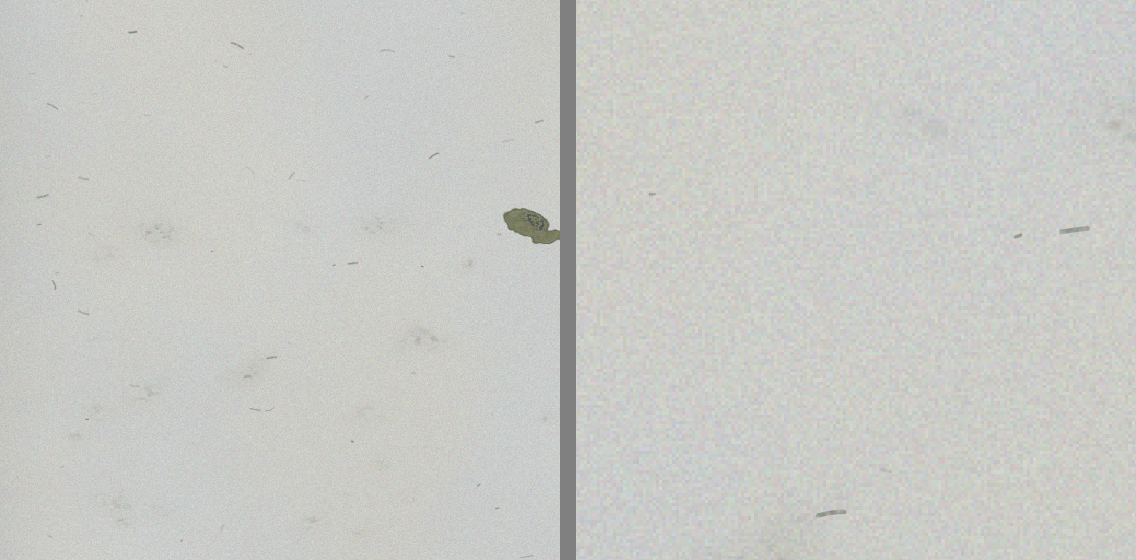
Left: the whole. Right: its middle third, enlarged.
Give the GLSL for this texture, as a Shadertoy shader.

```glsl
// Pale grainy painted wall with faint smudges, fine scratches and one olive chip.
const vec3 WALL = vec3(0.795, 0.798, 0.785);
const vec3 WARM_TINT = vec3(0.004, 0.002, -0.008);
const vec3 COOL_TINT = vec3(-0.004, 0.001, 0.010);
const vec3 SMUDGE = vec3(0.53, 0.54, 0.47);
const vec3 SCRATCH = vec3(0.36, 0.38, 0.34);
const vec3 OLIVE = vec3(0.48, 0.49, 0.38);
const vec3 OLIVE_RIM = vec3(0.29, 0.31, 0.23);
const vec3 INK = vec3(0.29, 0.31, 0.34);
const float GRAIN_CELLS = 512.0;
const float GRAIN_COLOR = 0.060;
const float GRAIN_LIGHT = 0.035;
const int SMUDGES = 22;
const int SCRATCHES = 64;
const vec2 CHIP_CENTER = vec2(0.940, 0.602);

vec3 hash3(vec2 cell, uint seed) {
    uvec3 v = uvec3(uvec2(ivec2(floor(cell)) + 4096), seed);
    v = v * 1664525u + 1013904223u;
    v.x += v.y * v.z; v.y += v.z * v.x; v.z += v.x * v.y;
    v ^= v >> 16u;
    v.x += v.y * v.z; v.y += v.z * v.x; v.z += v.x * v.y;
    return vec3(v >> 8u) / 16777216.0;
}

float noise(vec2 p) {
    vec2 i = floor(p), f = fract(p);
    f = f * f * (3.0 - 2.0 * f);
    float low = mix(hash3(i, 1u).x, hash3(i + vec2(1, 0), 1u).x, f.x);
    float high = mix(hash3(i + vec2(0, 1), 1u).x, hash3(i + vec2(1, 1), 1u).x, f.x);
    return mix(low, high, f.y);
}

float fbm(vec2 p) {
    float sum = 0.0, weight = 0.5;
    for (int i = 0; i < 4; i++) {
        sum += weight * noise(p);
        p = mat2(1.6, 1.2, -1.2, 1.6) * p + 7.3;
        weight *= 0.5;
    }
    return sum / 0.9375;
}

vec2 turn(vec2 p, float angle) {
    float c = cos(angle), s = sin(angle);
    return vec2(c * p.x + s * p.y, c * p.y - s * p.x);
}

float ellipse(vec2 p, vec2 radii) {
    return (length(p / radii) - 1.0) * min(radii.x, radii.y);
}

// Soft stains, each with a broken, gritty core
float smudges(vec2 p) {
    float grit = smoothstep(0.50, 0.72, fbm(p * vec2(75.0, 125.0)));
    float cloud = fbm(p * 28.0 + 40.0);
    float sum = 0.0;
    for (int i = 0; i < SMUDGES; i++) {
        vec3 place = hash3(vec2(i, 3), 11u), shape = hash3(vec2(i, 5), 12u);
        vec2 center = vec2(place.x, 0.68 * place.y);
        vec2 radii = mix(vec2(0.012, 0.009), vec2(0.050, 0.024), shape.x * shape.x);
        vec2 q = turn(p - center, (shape.y - 0.4) * 1.1) / radii;
        float core = exp(-1.6 * dot(q, q)), halo = exp(-0.5 * dot(q, q));
        float strength = mix(0.25, 1.0, place.z * place.z);
        sum += strength * (0.55 * core * grit + 0.20 * halo * cloud);
    }
    return min(sum, 0.75);
}

// Short, slightly bent hairlines and a few specks
float scratches(vec2 p, float pixel) {
    float sum = 0.0;
    for (int i = 0; i < SCRATCHES; i++) {
        vec3 place = hash3(vec2(i, 8), 21u), shape = hash3(vec2(i, 9), 22u);
        float halfLength = mix(0.0012, 0.012, shape.x * shape.x);
        float angle = (shape.y - 0.5) * (shape.z > 0.75 ? 3.1 : 1.0);
        vec2 q = turn(p - place.xy, angle);
        q.y += (shape.z - 0.5) * 45.0 * q.x * q.x;
        float width = mix(0.0005, 0.0014, fract(shape.z * 7.0));
        float d = length(vec2(max(abs(q.x) - halfLength, 0.0), q.y)) - width;
        float ink = 1.0 - smoothstep(-0.5 * pixel, pixel, d);
        sum = max(sum, ink * mix(0.12, 0.75, place.z * place.z));
    }
    return sum * mix(0.5, 1.0, noise(p * 300.0));
}

// Flaked patch: an oval with a smaller lobe and a stalk to the right
vec3 addChip(vec3 color, vec2 p, float pixel) {
    vec2 q = p - CHIP_CENTER;
    float d = ellipse(turn(q, -0.30), vec2(0.042, 0.023));
    d = min(d, ellipse(turn(q - vec2(0.034, -0.025), 0.10), vec2(0.026, 0.013)));
    d = min(d, ellipse(turn(q - vec2(0.056, -0.021), -0.15), vec2(0.022, 0.008)));
    d += (fbm(p * 110.0) - 0.5) * 0.005;
    vec3 paint = OLIVE + 0.10 * (fbm(p * 130.0 + 9.0) - 0.5);
    paint = mix(OLIVE_RIM, paint, smoothstep(0.0, 0.0025, -d));
    vec2 m = turn(q - vec2(0.015, 0.002), -0.55);
    float marks = smoothstep(0.47, 0.60, fbm(m * vec2(190.0, 300.0)));
    marks *= 1.0 - smoothstep(-0.004, 0.004, ellipse(m, vec2(0.025, 0.012)));
    paint = mix(paint, INK, 0.8 * marks);
    return mix(color, paint, 1.0 - smoothstep(-pixel, pixel, d));
}

void mainImage(out vec4 fragColor, in vec2 fragCoord) {
    vec2 p = fragCoord / iResolution.y;
    float pixel = 1.0 / iResolution.y;
    // Uneven wall tone, slightly dimmer at the left edge
    vec3 color = WALL + mix(WARM_TINT, COOL_TINT, smoothstep(0.3, 0.7, fbm(p * 3.0)));
    color += 0.024 * (fbm(p * 4.0 + 20.0) - 0.5) - 0.030 * exp(-p.x * 16.0);
    color = mix(color, SMUDGE, smudges(p));
    color = mix(color, SCRATCH, scratches(p, pixel));
    color = addChip(color, p, pixel);
    // Fine coloured grain
    vec3 grain = hash3(p * GRAIN_CELLS, 31u) - 0.5;
    float light = hash3(p * GRAIN_CELLS, 32u).x - 0.5;
    color += GRAIN_COLOR * grain + GRAIN_LIGHT * light;
    fragColor = vec4(clamp(color, 0.0, 1.0), 1.0);
}
```
